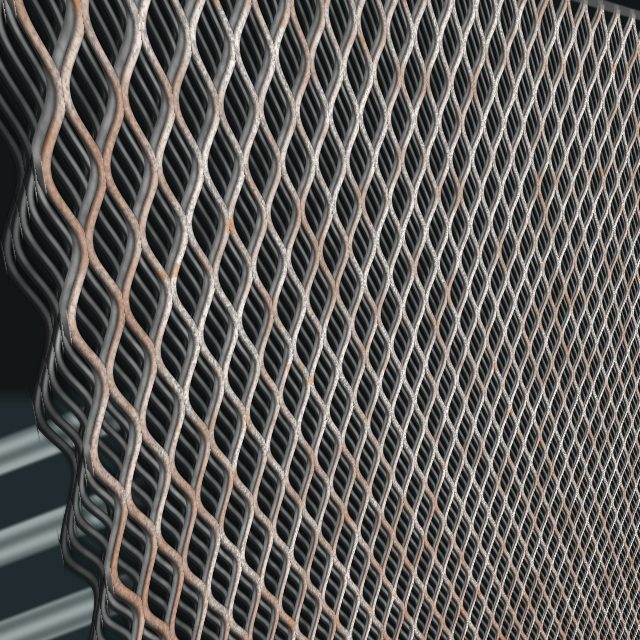
A Shadertoy shader for this texture:

```glsl
const int BACK_SHEETS = 5;
const float TOP_EDGE = -2.05;     // row where the sheets end
const float LEFT_EDGE = -0.515;   // column where the sheets end

const vec3 SHADOW = vec3(0.075, 0.085, 0.088);
const vec3 STEEL = vec3(0.53, 0.535, 0.53);
const vec3 BRIGHT = vec3(0.90, 0.88, 0.86);
const vec3 BROWN = vec3(0.69, 0.60, 0.54);
const vec3 RUST = vec3(0.60, 0.38, 0.27);
const vec3 ORANGE = vec3(0.80, 0.42, 0.12);

float hash(vec2 p) {
    p = fract(p * vec2(0.1031, 0.1137));
    p += dot(p, p.yx + 33.33);
    return fract((p.x + p.y) * p.x * 7.31);
}

float noise(vec2 p) {
    vec2 i = floor(p), f = fract(p);
    f = f * f * (3.0 - 2.0 * f);
    return mix(mix(hash(i), hash(i + vec2(1, 0)), f.x),
               mix(hash(i + vec2(0, 1)), hash(i + vec2(1, 1)), f.x), f.y);
}

float fbm(vec2 p) {
    return 0.55 * noise(p) + 0.3 * noise(p * 2.1 + 7.0) + 0.15 * noise(p * 4.3 + 19.0);
}

// Receding sheet: x counts columns, y counts rows downward
vec2 sheetCoords(vec2 p) {
    float lean = 0.155 * (p.y - 0.143);
    float x = (p.x - 0.098 - lean) / (1.0 - lean / 0.553);
    float y = p.y - 0.23;
    return vec2((exp(1.64 * x) - 1.0) / 0.162,
                (y + 0.346 * y * y) / 0.247 * exp(1.267 * x) + 0.34);
}

// x: position across the strand (-1 left edge, 1 right edge), y: slant direction
vec2 strand(vec2 uv, float halfWidth) {
    float column = fract(uv.x + 0.5) - 0.5;
    float row = fract(uv.y);
    float bend = clamp(1.1 * (4.0 * abs(row - 0.5) - 1.0), -1.0, 1.0);
    float zigzag = 0.87 * bend * (1.35 - 0.35 * bend * bend);
    float side = column < 0.0 ? -1.0 : 1.0;
    float across = abs(column) - 0.25 + 0.25 * zigzag;
    float slant = smoothstep(0.0, 0.1, row) * smoothstep(1.0, 0.9, row)
                * (1.0 - 2.0 * smoothstep(0.45, 0.55, row));
    return vec2(across / halfWidth, slant) * side;
}

float coverage(float across, float blur) {
    return 1.0 - smoothstep(1.0 - blur, 1.0 + blur, abs(across));
}

float insideSheet(vec2 uv, float blur) {
    return smoothstep(-blur, blur, uv.x - LEFT_EDGE)
         * smoothstep(-0.03, 0.03, uv.y - TOP_EDGE);
}

// Dim shelf with slanted beams beside the stack
vec3 background(vec2 p) {
    float slope = p.y + 0.38 * p.x;
    float beam = smoothstep(0.27, 0.33, abs(fract(slope * 7.0) - 0.5));
    float ridges = 0.75 + 0.25 * sin(slope * 190.0);
    float shelf = smoothstep(0.60, 0.64, p.y) * smoothstep(0.24, 0.15, p.x);
    vec3 metal = mix(vec3(0.12, 0.17, 0.18), vec3(0.60, 0.64, 0.64), beam * ridges);
    return mix(SHADOW, metal, shelf);
}

vec3 backSteel(vec2 s, vec2 uv, float depth) {
    float glint = smoothstep(0.85, 0.1, abs(s.x - 0.25));
    float light = mix(0.12, 1.0, glint) * (1.0 - 0.12 * s.y);
    light *= mix(1.0, 0.45, depth) * (0.55 + 0.9 * fbm(uv * vec2(2.5, 5.0)));
    return mix(SHADOW, STEEL, light);
}

vec3 frontSteel(vec2 s, vec2 uv, vec2 p) {
    float grain = fbm(uv * vec2(26.0, 42.0));
    float patches = fbm(uv * vec2(1.3, 2.1) + 11.0);
    float ridge = smoothstep(-1.1, 0.0, s.x) * smoothstep(1.6, 0.5, s.x);
    float shine = clamp(0.6 - 0.28 * s.y + 1.2 * (grain - 0.45), 0.0, 1.0);
    vec3 color = mix(STEEL * 1.1, BRIGHT, shine);

    // Warm oxide gathers at the left and lower edges
    float edgeWear = smoothstep(0.30, 0.02, p.x - 0.12 * p.y) * 0.6
                   + smoothstep(0.6, 1.0, p.y) * 0.25;
    float oxide = smoothstep(0.42, 0.85, patches + 0.35 * edgeWear + 0.25 * (grain - 0.5));
    color = mix(color, BROWN, 0.15 + 0.5 * oxide);
    color = mix(color, RUST, clamp(oxide * 0.22 + edgeWear * 0.35, 0.0, 0.5));
    float spots = smoothstep(0.88, 0.93, noise(uv * vec2(2.3, 3.7) + 43.0));
    color = mix(color, ORANGE, spots * 0.6 * grain);
    return color * mix(0.42, 1.06, ridge) * (0.84 + 0.32 * grain);
}

void mainImage(out vec4 fragColor, in vec2 fragCoord) {
    vec2 p = fragCoord / iResolution.xy;
    p.y = 1.0 - p.y;
    vec2 uv = sheetCoords(p);
    float halfWidth = mix(0.088, 0.118, smoothstep(0.1, 0.9, p.x));
    float pixel = length(vec2(dFdx(uv.x), dFdy(uv.x)));
    float blur = min(0.7 * pixel / halfWidth, 0.95);
    vec3 color = background(p);

    // Stacked sheets, farthest first, sliding down and to the left
    for (int i = BACK_SHEETS; i > 0; i--) {
        float n = float(i);
        vec2 q = uv + vec2(0.155 * n, -0.10 * n + 0.05 * hash(vec2(n * 17.0, 5.0)));
        vec2 s = strand(q, halfWidth * 0.85);
        float inside = insideSheet(q, pixel);
        color *= 1.0 - 0.35 * inside * smoothstep(2.2, 0.8, abs(s.x - 0.4));
        vec3 steel = backSteel(s, q, (n - 1.0) / float(BACK_SHEETS - 1));
        color = mix(color, steel, coverage(s.x, blur) * inside);
    }

    // Grey side walls of the front openings
    vec2 wallUv = uv + vec2(0.11, 0.06);
    vec2 wall = strand(wallUv, halfWidth);
    float wallTone = (0.78 - 0.2 * wall.y) * (0.75 + 0.5 * fbm(wallUv * vec2(6.0, 9.0)));
    color = mix(color, STEEL * wallTone * mix(0.65, 1.0, smoothstep(-1.0, 0.0, wall.x)),
                coverage(wall.x, blur) * insideSheet(wallUv, pixel));

    // Front sheet with its contact shadow
    vec2 s = strand(uv, halfWidth);
    float inside = insideSheet(uv, pixel);
    color *= 1.0 - 0.35 * inside * smoothstep(1.6, 0.9, abs(s.x + 0.1));
    color = mix(color, frontSteel(s, uv, p), coverage(s.x, blur) * inside);

    // Rim along the top
    float rim = smoothstep(0.10, 0.05, abs(uv.y - TOP_EDGE));
    color = mix(color, STEEL * 0.8, 0.7 * rim);
    fragColor = vec4(clamp(color, 0.0, 1.0), 1.0);
}
```
